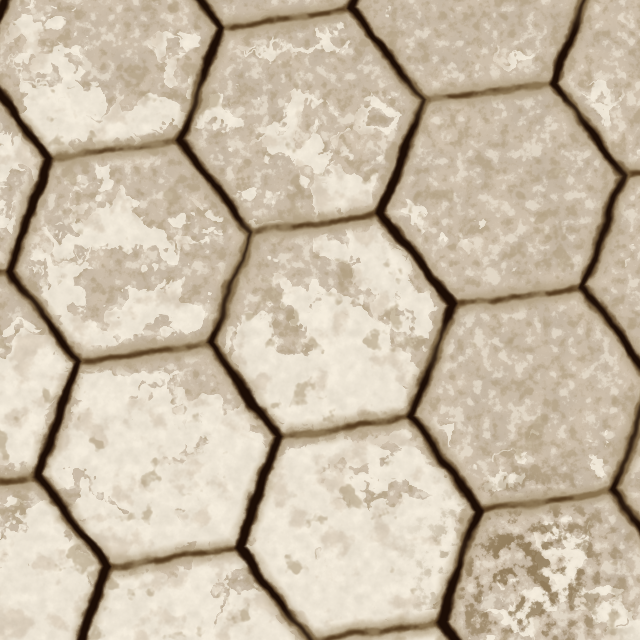
Reproduce this texture procedurally as a Shadertoy shader.

```glsl
const mat2 LATTICE = mat2(0.314, -0.1146, 0.0456, -0.319);

const vec3 CHALK = vec3(0.94, 0.91, 0.85);
const vec3 STONE = vec3(0.82, 0.76, 0.68);
const vec3 SHADE = vec3(0.69, 0.62, 0.50);
const vec3 MOSS = vec3(0.52, 0.43, 0.29);
const vec3 SOIL = vec3(0.34, 0.24, 0.13);
const vec3 GAP = vec3(0.11, 0.05, 0.02);

float hash(vec2 p) {
    vec3 q = fract(p.xyx * 0.1031);
    q += dot(q, q.yzx + 33.33);
    return fract((q.x + q.y) * q.z);
}

float noise(vec2 p) {
    vec2 i = floor(p), f = fract(p);
    f = f * f * (3.0 - 2.0 * f);
    return mix(mix(hash(i), hash(i + vec2(1, 0)), f.x),
               mix(hash(i + vec2(0, 1)), hash(i + vec2(1, 1)), f.x), f.y);
}

float fbm(vec2 p) {
    float sum = 0.0, gain = 0.533;
    for (int i = 0; i < 4; i++) {
        sum += gain * noise(p);
        p = mat2(1.6, 1.2, -1.2, 1.6) * p + 7.3;
        gain *= 0.5;
    }
    return sum;
}

// Centre of the hexagon that holds p
vec2 nearestCentre(vec2 p, vec2 origin) {
    vec2 cell = round(inverse(LATTICE) * (p - origin));
    vec2 best = origin + LATTICE * cell;
    for (int y = -1; y <= 1; y++)
        for (int x = -1; x <= 1; x++) {
            vec2 c = origin + LATTICE * (cell + vec2(x, y));
            if (distance(p, c) < distance(p, best)) best = c;
        }
    return best;
}

// Distances to the slanted joints (x) and the nearly level joints (y)
vec2 jointDistance(vec2 local) {
    vec2 d = vec2(1.0);
    for (int y = -1; y <= 1; y++)
        for (int x = -1; x <= 1; x++) {
            if (x == 0 && y == 0) continue;
            vec2 toward = LATTICE * vec2(x, y);
            float edge = 0.5 * length(toward) - dot(local, normalize(toward));
            if (x == 0) d.y = min(d.y, edge);
            else d.x = min(d.x, edge);
        }
    return d;
}

void mainImage(out vec4 fragColor, in vec2 fragCoord) {
    vec2 p = fragCoord / iResolution.y;
    float soft = 0.0015 + 1.0 / iResolution.y;

    // Hexagons with slightly wavering edges
    vec2 waver = vec2(fbm(p * 22.0), fbm(p * 22.0 + 31.7)) - 0.5;
    vec2 q = p + 0.014 * waver;
    vec2 centre = nearestCentre(q, vec2(0.517, 0.492));
    vec2 local = q - centre;
    vec2 joint = jointDistance(local);
    float edge = min(joint.x, joint.y);

    // Mottled bare stone
    float fine = fbm(p * 75.0);
    float medium = fbm(p * 32.0 + 11.0);
    vec3 color = STONE * (0.97 + 0.1 * (medium - 0.5));
    color = mix(color, SHADE, 0.65 * smoothstep(0.52, 0.78, fine));
    color = mix(color, CHALK, 0.6 * smoothstep(0.46, 0.26, fine));

    // Ragged chalky patches, denser towards the lower left and low in each tile
    float cover = 1.0 - 0.75 * centre.y - 0.65 * smoothstep(0.58, 0.78, centre.x)
                + 0.16 * (hash(floor(centre * 97.0)) - 0.5);
    vec2 ragged = p * 17.0 + 2.2 * vec2(medium, fbm(p * 30.0 + 5.0));
    float patchField = fbm(ragged) - 0.5 + 0.6 * (max(cover, 0.08) - 0.5)
                     - 0.9 * local.y - 0.22 * smoothstep(0.04, 0.006, edge);
    float chalk = smoothstep(-0.025, 0.03, patchField);
    vec3 chalkColor = mix(CHALK, STONE, 0.6 * smoothstep(0.54, 0.74, medium));
    chalkColor *= 1.0 + 0.09 * (0.5 - fine);
    color = mix(color, chalkColor, 0.93 * chalk);

    // Coarse grime on the lower right tile and scattered pits
    float grime = smoothstep(0.22, 0.03, distance(p, vec2(0.82, 0.1)));
    color = mix(color, MOSS, 0.75 * grime * smoothstep(0.48, 0.68, fine));
    color = mix(color, SHADE, 0.6 * smoothstep(0.68, 0.78, fbm(p * 26.0 + 53.0)));

    // Stained rims
    float wear = noise(p * 13.0 + 3.0);
    float rim = smoothstep(0.024, 0.005, edge + 0.012 * (fine - 0.5));
    color = mix(color, SHADE, 0.75 * rim);

    // Level joints: thin, pale brown, broken
    float level = smoothstep(0.009, 0.002, joint.y + 0.006 * (fine - 0.5));
    color = mix(color, MOSS, level * (0.6 + 0.4 * wear));
    float levelCore = smoothstep(0.0035 + soft, 0.0005, joint.y);
    color = mix(color, SOIL, levelCore * smoothstep(0.3, 0.65, medium));

    // Slanted joints: brown banks around a dark gap of changing width
    float bank = smoothstep(0.012, 0.005, joint.x + 0.008 * (fine - 0.5));
    color = mix(color, mix(MOSS, SOIL, wear), bank * 0.9);
    float halfWidth = 0.0025 + 0.0045 * wear;
    float gap = smoothstep(halfWidth + soft, halfWidth - soft, joint.x);
    color = mix(color, GAP, gap * (0.75 + 0.25 * smoothstep(0.2, 0.5, wear)));

    fragColor = vec4(clamp(color, 0.0, 1.0), 1.0);
}
```
